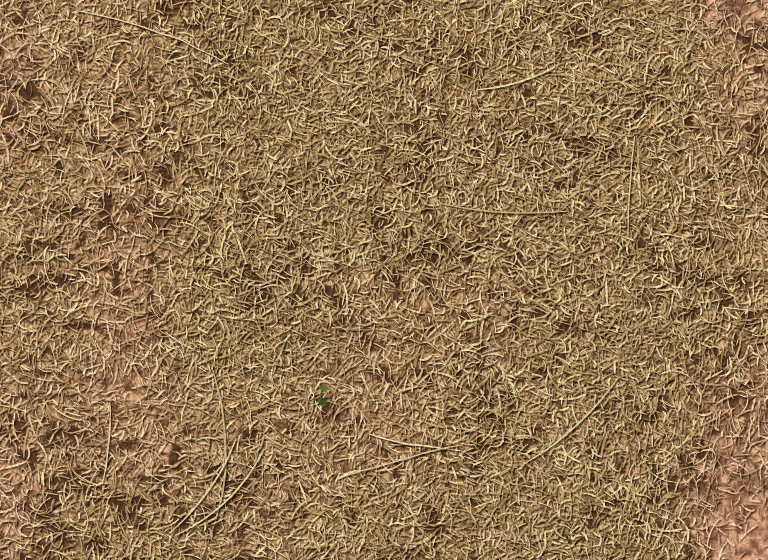
A Shadertoy shader for this texture:

```glsl
// Dry trampled grass: sunlit straw strands and chaff over bare brown soil.

vec4 hash4(vec2 p) {
    return fract(sin(dot(p, vec2(127.1, 311.7)) + vec4(0.0, 1.7, 3.1, 4.9)) * 43758.5453);
}

float noise(vec2 p) {
    vec2 i = floor(p), f = fract(p);
    f = f * f * (3.0 - 2.0 * f);
    return mix(mix(hash4(i).x, hash4(i + vec2(1, 0)).x, f.x),
               mix(hash4(i + vec2(0, 1)).x, hash4(i + vec2(1, 1)).x, f.x), f.y);
}

float fbm(vec2 p) {
    float sum = 0.0, amp = 0.53;
    for (int i = 0; i < 4; i++) {
        sum += amp * noise(p);
        p = mat2(1.6, 1.2, -1.2, 1.6) * p + 7.3;
        amp *= 0.5;
    }
    return sum;
}

// Coverage of a bent, tapering strand centred on the origin
float strand(vec2 q, float angle, float halfLen, float bend, float width, float blur) {
    float c = cos(angle), s = sin(angle);
    q = vec2(c * q.x + s * q.y, c * q.y - s * q.x);
    float t = q.x / halfLen;
    q.y += bend * halfLen * (t * t - 0.3);
    float d = max(abs(q.y) - width * (1.0 - 0.4 * t * t), abs(q.x) - halfLen);
    return 1.0 - smoothstep(-blur, blur, d);
}

vec3 strawColor(float tone) {
    vec3 c = mix(vec3(0.43, 0.31, 0.20), vec3(0.73, 0.60, 0.43), smoothstep(0.0, 0.45, tone));
    return mix(c, vec3(0.95, 0.86, 0.69), smoothstep(0.4, 1.0, tone));
}

// How thickly straw lies; the right and left margins are barer
float strawDensity(vec2 p, float aspect) {
    float edge = smoothstep(0.9, 1.0, p.x / aspect + 0.08 * noise(p * 9.0))
               + 0.5 * smoothstep(0.09, 0.0, p.x / aspect);
    return 0.5 + 0.75 * noise(p * 4.5 + 3.0) - 0.45 * edge;
}

void mainImage(out vec4 fragColor, in vec2 fragCoord) {
    vec2 p = fragCoord / iResolution.y;
    float aspect = iResolution.x / iResolution.y;
    float blur = max(0.6 / iResolution.y, 0.0008);
    vec2 shadowShift = vec2(-0.0022, 0.0030);
    vec3 shadowTint = vec3(0.55, 0.48, 0.44);

    // Soil with crumbs and pits
    float crumbs = fbm(p * 75.0);
    vec3 color = mix(vec3(0.47, 0.33, 0.24), vec3(0.82, 0.65, 0.51), smoothstep(0.25, 0.72, crumbs));
    color *= 0.9 + 0.2 * fbm(p * 6.0);

    // Shaded gaps gathered in loose clumps
    float patches = smoothstep(0.3, 0.7, fbm(p * 8.0 + 20.0));
    float density = strawDensity(p, aspect);
    float gaps = smoothstep(0.52, 0.70, fbm(p * 48.0 + 11.0) + 0.14 * (patches - 0.5));
    gaps *= smoothstep(0.1, 0.6, density);

    // Layers of scattered strands, each with its own cast shadow
    for (int i = 0; i < 17; i++) {
        float layer = float(i);
        float cell = mix(0.014, 0.058, pow(fract(layer * 0.618 + 0.2), 1.4));
        vec2 g = p / cell + 37.0 * hash4(vec2(layer, 5.0)).xy;
        if (i == 10) color = mix(color, vec3(0.24, 0.145, 0.095), 0.8 * gaps);
        for (int y = -1; y <= 1; y++)
        for (int x = -1; x <= 1; x++) {
            vec2 id = floor(g) + vec2(x, y);
            vec4 r = hash4(id + layer * 19.0);
            vec4 s = hash4(id + layer * 19.0 + 71.3);
            vec2 q = (g - id - r.xy) * cell;
            if (s.w > strawDensity(p - q, aspect)) continue;
            float halfLen = cell * mix(0.3, 0.85, s.x);
            float bend = (s.y - 0.5) * 0.7;
            float width = mix(0.0009, 0.0021, s.z * s.z);
            float angle = 3.14159 * r.z;
            float shade = strand(q + shadowShift, angle, halfLen, bend, width * 1.1, blur * 1.6);
            color *= mix(vec3(1), shadowTint, 0.75 * shade);
            float straw = strand(q, angle, halfLen, bend, width, blur);
            color = mix(color, strawColor(r.w * 0.85 + 0.012 * layer), 0.92 * straw);
        }
    }

    // A few long pale stalks
    for (int i = 0; i < 11; i++) {
        vec4 r = hash4(vec2(i, 43.0));
        vec4 s = hash4(vec2(i, 91.0));
        vec2 q = p - r.xy * vec2(aspect, 1.0);
        q += 0.003 * (noise(p * 25.0) - 0.5);
        float halfLen = mix(0.06, 0.17, s.x);
        float angle = 3.14159 * r.z, bend = (s.y - 0.5) * 0.35;
        float width = mix(0.0013, 0.0024, s.z);
        color *= 1.0 - 0.5 * strand(q + shadowShift, angle, halfLen, bend, width * 1.3, blur * 2.0);
        color = mix(color, strawColor(0.55 + 0.4 * r.w), strand(q, angle, halfLen, bend, width, blur));
    }

    // One small green sprig
    for (int i = 0; i < 5; i++) {
        vec4 r = hash4(vec2(i, 7.0));
        vec2 q = p - vec2(0.425 * aspect, 0.295) - 0.026 * (r.xy - 0.5);
        float leaf = strand(q, 6.28 * r.z, 0.008, 0.3, 0.004, 0.002);
        color = mix(color, mix(vec3(0.16, 0.23, 0.10), vec3(0.40, 0.47, 0.24), r.w), 0.85 * leaf);
    }

    // Fine grit and broad warm or olive drift
    color *= 0.86 + 0.28 * noise(p * 330.0);
    color *= mix(vec3(1.03, 0.99, 1.0), vec3(0.99, 1.01, 0.94), smoothstep(0.3, 0.9, density));
    fragColor = vec4(clamp(color * 1.03, 0.0, 1.0), 1.0);
}
```
